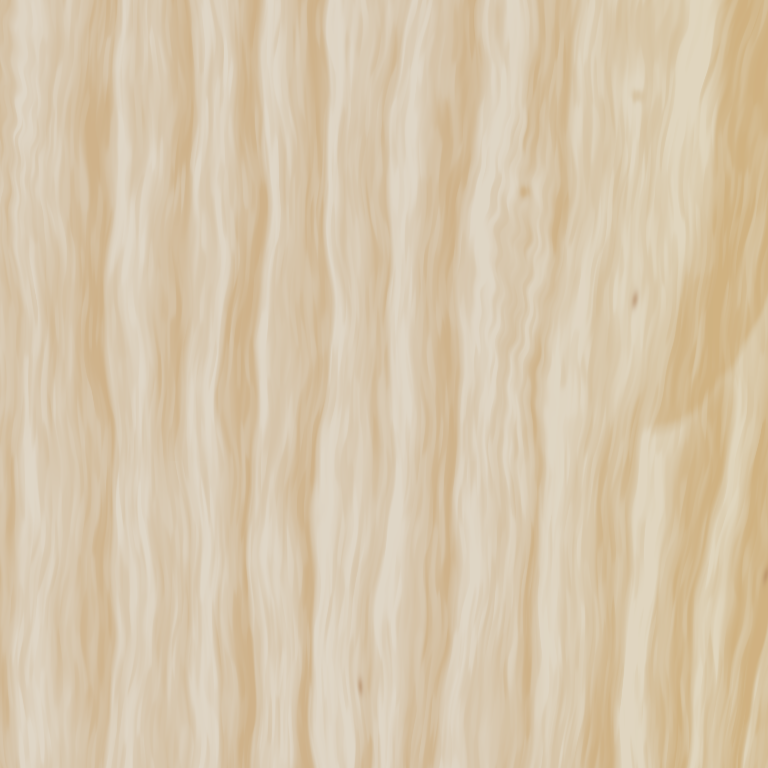
Give the GLSL for this texture, as a Shadertoy shader.

```glsl
// Pale plain-sawn wood: upright growth rings that darken to the right and end
// in a crisp edge, a tan cathedral wedge at the right, and fine long fibres.
// Rings are a warped sawtooth; fibres are stretched, blended cellular noise.

const vec3 CREAM = vec3(0.875, 0.838, 0.775);
const vec3 SAND  = vec3(0.842, 0.775, 0.675);
const vec3 TAN   = vec3(0.810, 0.698, 0.540);
const vec3 FLECK = vec3(0.700, 0.540, 0.390);

float hash(vec2 p) {
    vec3 q = fract(vec3(p.xyx) * 0.1031);
    q += dot(q, q.yzx + 33.33);
    return fract((q.x + q.y) * q.z);
}

// Random cell values blended by nearness to scattered cell centres.
float cellular(vec2 p) {
    vec2 cell = floor(p);
    float sum = 0.0, total = 0.0;
    for (int j = -1; j <= 1; j++)
    for (int i = -1; i <= 1; i++) {
        vec2 c = cell + vec2(i, j);
        vec2 d = c + vec2(hash(c), hash(c + 71.0)) - p;
        float weight = exp(-6.0 * dot(d, d));
        sum += weight * hash(c + 137.0);
        total += weight;
    }
    return sum / total;
}

// Gentle sideways sway of the grain.
float sway(vec2 uv) {
    return 0.006 * sin(uv.y * 9.0 + uv.x * 14.0)
         + 0.004 * sin(uv.y * 21.0 - uv.x * 31.0)
         + 0.0015 * sin(uv.y * 47.0 + uv.x * 60.0);
}

// Growth rings: slow darkening, then a quick return to pale wood.
float rings(float across) {
    float phase = across * 10.0 - 0.3 - 0.25 * sin(8.73 * (across - 0.03));
    float f = fract(phase);
    float strength = mix(0.65, 1.0, hash(vec2(floor(phase) + 20.0, 3.0)));
    return strength * pow(f, 1.25) * (1.0 - smoothstep(0.88, 1.0, f));
}

// Tan wedge: soft on its left side, crisp along its curved lower edge.
float wedge(vec2 uv) {
    float left = 0.825 + 0.11 * smoothstep(0.45, 0.85, uv.y);
    float dx = max(uv.x - 0.846, 0.0);
    float bottom = 0.44 + 7.0 * dx * dx;
    return smoothstep(left - 0.03, left + 0.05, uv.x)
         * smoothstep(-0.012, 0.014, uv.y - bottom);
}

// Soft elliptical spot.
float spot(vec2 p, vec2 radius) {
    vec2 q = p / radius;
    return exp(-dot(q, q));
}

// Sparse, short dark flecks, at most one in each grid cell.
float flecks(vec2 p, vec2 grid) {
    vec2 cell = floor(p * grid);
    vec2 jitter = 0.3 + 0.4 * vec2(hash(cell + 5.0), hash(cell + 19.0));
    float present = step(0.94, hash(cell + 43.0));
    return present * spot(p - (cell + jitter) / grid, vec2(0.003, 0.011));
}

// Tiny pin knot: a dark eye inside a pale halo.
float knot(vec2 p) {
    return 0.65 * spot(p, vec2(0.008, 0.010)) - 0.25 * spot(p, vec2(0.022, 0.028));
}

vec3 woodColor(float tone) {
    vec3 color = mix(CREAM, SAND, smoothstep(0.0, 0.5, tone));
    return mix(color, TAN, smoothstep(0.4, 1.0, tone));
}

void mainImage(out vec4 fragColor, in vec2 fragCoord) {
    vec2 uv = fragCoord / iResolution.xy;

    // Grain coordinate: leans more towards the right and sways on its way up.
    float across = uv.x - 0.14 * uv.x * uv.x * (uv.y - 0.5) + sway(uv);

    // Curly figure in two upright patches.
    float curl = spot(uv - vec2(0.67, 0.64), vec2(0.05, 0.20))
               + spot(uv - vec2(0.02, 0.84), vec2(0.04, 0.15));
    float ripple = 0.0025 * curl * sin(uv.y * 130.0 + uv.x * 95.0);
    vec2 grain = vec2(across + ripple, uv.y);

    // Streaks from broad and long to fine and short.
    float broad  = cellular(grain * vec2(42.0, 2.5)) - 0.5;
    float fibre  = cellular(grain * vec2(110.0, 9.0) + 31.0) - 0.5;
    float thread = cellular(grain * vec2(210.0, 22.0) + 67.0) - 0.5;

    // Rings fade where pale wood meets the wedge.
    float paleCorner = smoothstep(0.76, 0.83, across) * smoothstep(0.42, 0.56, uv.y);
    float ringTone = rings(grain.x + 0.010 * broad + 0.006 * fibre);
    float tone = 0.17 + 0.82 * ringTone * (1.0 - 0.8 * paleCorner);
    tone += 0.20 * smoothstep(0.90, 1.0, uv.x);

    // Wedge, streaks and knots.
    vec2 wobbled = uv + vec2(0.012 * broad + 0.008 * fibre, sway(uv.yx));
    tone = mix(tone, 0.86, 0.92 * wedge(wobbled));
    tone += 0.38 * broad + 0.30 * fibre + 0.30 * thread;
    tone += knot(uv - vec2(0.683, 0.75)) + knot(uv - vec2(0.83, 0.875));
    tone -= 0.12 * curl;

    // Colour: yellower towards the right, with flecks on top.
    vec3 color = woodColor(tone);
    color += vec3(0.004, -0.002, -0.035) * smoothstep(0.55, 1.0, uv.x);
    color = mix(color, FLECK, 0.6 * flecks(grain, vec2(13.0, 6.0)));
    fragColor = vec4(color, 1.0);
}
```
